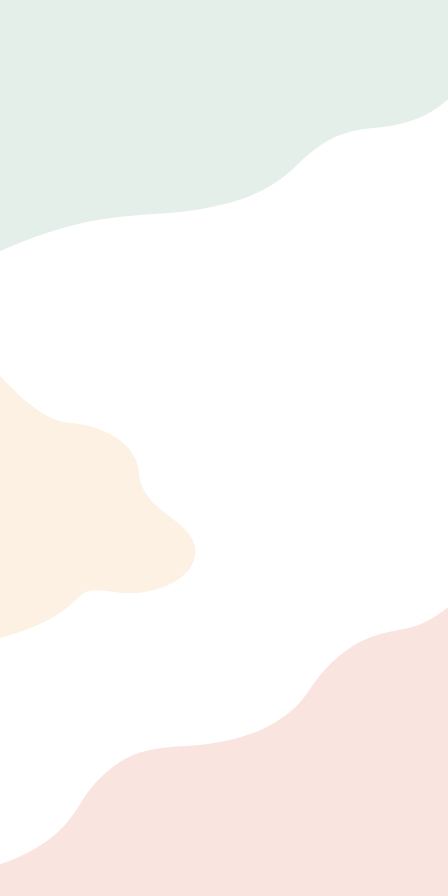
Write a Shadertoy shader that draws this background.

```glsl
// Pastel background: sage, cream and blush blobs with wavy edges on white.
#define GRID vec2(384.0, 768.0)   // design units across the canvas
#define KNOTS 11                  // knots per outline
#define STEPS 8                   // straight pieces per curve span
#define TENSION 1.05              // tangent length relative to the chord
#define WHITE vec3(1.0)
#define SAGE  vec3(0.894, 0.937, 0.914)
#define CREAM vec3(0.988, 0.945, 0.886)
#define BLUSH vec3(0.976, 0.894, 0.873)

// Outline knots: x, y, heading in degrees
const vec3 sageEdge[KNOTS] = vec3[KNOTS](
    vec3(-4.0, 551.0, 24.0), vec3(65.0, 575.5, 14.0), vec3(145.0, 585.5, 4.0),
    vec3(190.0, 592.5, 13.0), vec3(225.0, 605.0, 27.0), vec3(255.0, 627.0, 45.0),
    vec3(270.0, 640.0, 37.0), vec3(292.0, 652.5, 20.0), vec3(322.0, 658.5, 5.0),
    vec3(358.0, 666.5, 21.0), vec3(388.0, 686.0, 40.0));

const vec3 creamEdge[KNOTS] = vec3[KNOTS](
    vec3(-4.0, 450.0, -45.0), vec3(25.0, 422.0, -38.0), vec3(60.0, 405.5, -4.0),
    vec3(95.0, 395.5, -28.0), vec3(119.0, 363.0, -88.0), vec3(143.0, 327.0, -36.0),
    vec3(167.5, 295.0, -90.0), vec3(112.0, 259.5, -180.0), vec3(80.0, 262.0, -180.0),
    vec3(62.0, 251.0, -138.0), vec3(-4.0, 220.0, -164.0));

const vec3 blushEdge[KNOTS] = vec3[KNOTS](
    vec3(-4.0, 26.0, 17.0), vec3(40.0, 47.0, 35.0), vec3(70.0, 81.0, 59.0),
    vec3(100.0, 113.0, 36.0), vec3(158.0, 128.5, 3.0), vec3(215.0, 139.0, 19.0),
    vec3(250.0, 159.0, 39.0), vec3(270.0, 183.5, 54.0), vec3(302.0, 214.0, 33.0),
    vec3(347.0, 229.0, 10.0), vec3(388.0, 250.5, 38.0));

vec2 heading(float degrees) {
    float angle = radians(degrees);
    return vec2(cos(angle), sin(angle));
}

// Cubic Hermite span between two knots
vec2 hermite(vec3 a, vec3 b, float t) {
    float reach = TENSION * distance(a.xy, b.xy);
    float s = 1.0 - t;
    return s * s * (1.0 + 2.0 * t) * a.xy + t * t * (3.0 - 2.0 * t) * b.xy
         + reach * s * t * (s * heading(a.z) - t * heading(b.z));
}

float segmentDistance(vec2 p, vec2 a, vec2 b) {
    vec2 ab = b - a;
    return length(p - a - ab * clamp(dot(p - a, ab) / dot(ab, ab), 0.0, 1.0));
}

// Signed distance to an outline, negative beneath it
float outlineDistance(vec2 p, vec3 knots[KNOTS]) {
    float nearest = 1e5;
    float side = 1.0;
    vec2 a = knots[0].xy;
    for (int i = 0; i < KNOTS - 1; i++) {
        for (int j = 1; j <= STEPS; j++) {
            vec2 b = hermite(knots[i], knots[i + 1], float(j) / float(STEPS));
            nearest = min(nearest, segmentDistance(p, a, b));
            // Each crossing of an upward ray flips the side
            if ((a.x > p.x) != (b.x > p.x)) {
                float crossing = mix(a.y, b.y, (p.x - a.x) / (b.x - a.x));
                if (crossing > p.y) side = -side;
            }
            a = b;
        }
    }
    return side * nearest;
}

void mainImage(out vec4 fragColor, in vec2 fragCoord) {
    vec2 p = fragCoord / iResolution.xy * GRID;
    float pixel = GRID.x / iResolution.x;

    // Coverage of the area beneath each outline
    vec3 below = vec3(outlineDistance(p, sageEdge),
                      outlineDistance(p, creamEdge),
                      outlineDistance(p, blushEdge));
    below = clamp(0.5 - below / pixel, 0.0, 1.0);

    // Sage fills above its edge; the other two fill beneath
    vec3 color = mix(SAGE, WHITE, below.x);
    color = mix(color, CREAM, below.y);
    color = mix(color, BLUSH, below.z);
    fragColor = vec4(color, 1.0);
}
```
